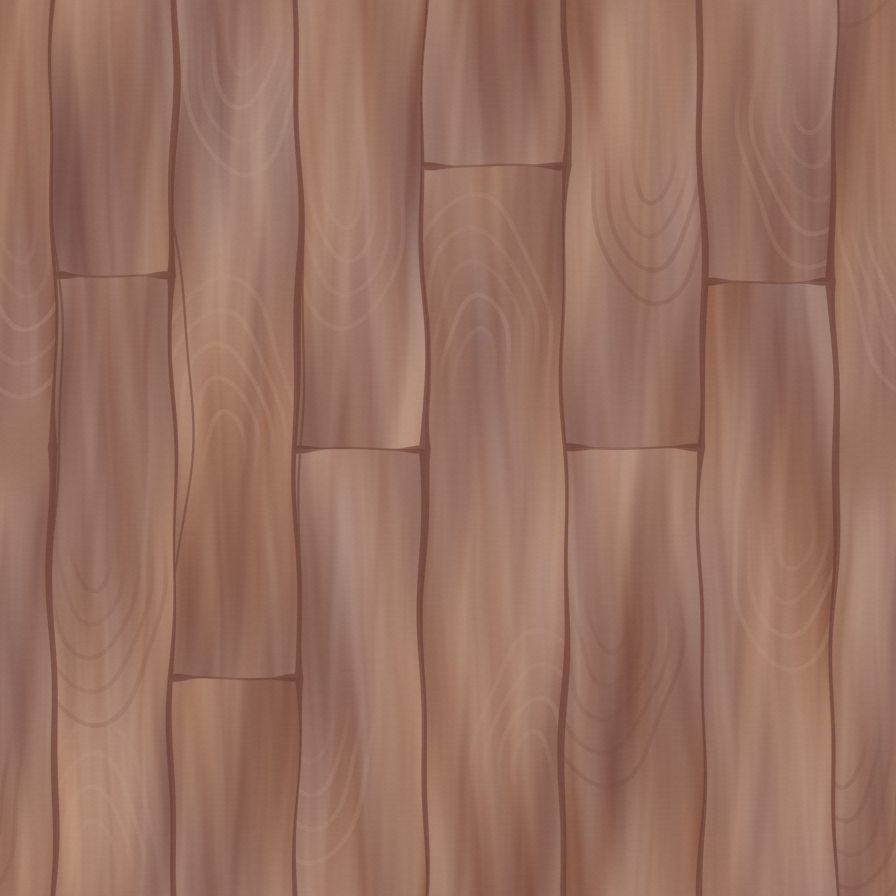
This texture is drawn by a Shadertoy shader. Its source:

```glsl
// Seamless painted wooden boards: seven columns, staggered joints, soft brush streaks and grain arcs.
#define BOARD_COUNT 7
#define SEAM_HALF_WIDTH 0.0027
#define SEAM_WOBBLE 0.0032
#define JOINT_HALF_WIDTH 0.0045
#define STREAK_CONTRAST 0.52
#define RING_GAP 0.015
#define RING_HALF_WIDTH 0.0026
#define RING_STRENGTH 0.26
#define PAPER_STRENGTH 0.007
#define DARK_WOOD vec3(0.490, 0.318, 0.262)
#define LIGHT_WOOD vec3(0.700, 0.562, 0.490)
#define SEAM_COLOR vec3(0.455, 0.290, 0.245)

const float TAU = 6.2831853;

// Per board: position of its left seam, height of its joint
const vec2 BOARDS[BOARD_COUNT] = vec2[](
    vec2(0.059, 0.692), vec2(0.193, 0.243), vec2(0.332, 0.499), vec2(0.473, 0.815),
    vec2(0.630, 0.500), vec2(0.783, 0.685), vec2(0.931, 0.500));

float hash(float n) { return fract(sin(n * 12.9898 + 4.137) * 43758.547); }

// Shortest signed offset on the repeating canvas
float wrapOffset(float d) { return fract(d + 0.5) - 0.5; }

// Antialiased line coverage
float stroke(float d, float halfWidth) {
    float soft = 0.8 / iResolution.y;
    return 1.0 - smoothstep(halfWidth - soft, halfWidth + soft, abs(d));
}

// Layered, warped sines that read as long vertical brush strokes
float brush(vec2 p, float seed) {
    float sum = 0.0, amp = 0.5;
    for (int k = 0; k < 6; k++) {
        float phase = TAU * hash(seed + float(k) * 3.7);
        p.y += 0.55 * sin(p.x * 1.3 + phase);
        sum += amp * sin(p.x + phase * 2.3) * sin(p.y + phase * 1.7);
        p *= vec2(1.7, 1.25);
        amp *= 0.72;
    }
    return sum;
}

float seamPosition(int i, float y) {
    float phase = float(i) * 2.4;
    return BOARDS[i].x + SEAM_WOBBLE * (sin(TAU * 2.0 * y + phase)
         + 0.5 * sin(TAU * 5.0 * y + phase * 1.9));
}

// Half-open elliptical growth rings around a knot; p is relative to its centre
float grainRings(vec2 p, float seed) {
    p.x += 0.004 * sin(p.y * 38.0 + seed);
    vec2 q = p * vec2(1.0, 0.4);
    float r = max(length(q), 0.001);
    float slope = max(length(q * vec2(1.0, 0.4)) / r, 0.2);
    float d = (fract(r / RING_GAP) - 0.5) * RING_GAP / slope;
    float ring = floor(r / RING_GAP);
    float count = 3.0 + floor(3.0 * hash(seed + 1.0));
    float visible = step(0.5, ring) * step(ring, count) * (0.4 + 0.6 * hash(seed + ring * 5.3));
    float side = hash(seed + 2.0) < 0.6 ? -1.0 : 1.0;
    return stroke(d, RING_HALF_WIDTH) * visible * smoothstep(-0.03, 0.06, p.y * side);
}

void mainImage(out vec4 fragColor, in vec2 fragCoord) {
    vec2 uv = fragCoord / iResolution.xy;

    // Find the enclosing board and gather its seams and splinters
    int board = 0;
    float left = 1.0, right = 1.0, seam = 0.0;
    for (int i = 0; i < BOARD_COUNT; i++) {
        float offset = uv.x - seamPosition(i, uv.y);
        float toLeft = fract(offset);
        if (toLeft < left) { left = toLeft; board = i; }
        right = min(right, fract(-offset));

        float jointY = BOARDS[(i + BOARD_COUNT - 1) % BOARD_COUNT].y;
        float swell = exp(-45.0 * abs(wrapOffset(uv.y - jointY)));
        float width = SEAM_HALF_WIDTH * (1.0 + 0.4 * sin(TAU * uv.y + float(i) * 1.8)
                    + 0.2 * sin(TAU * 3.0 * uv.y + float(i) * 4.1)) + 0.003 * swell;
        float d = wrapOffset(offset);
        seam = max(seam, stroke(d, width));

        float bow = max(0.0, cos(TAU * (uv.y - 0.56)) - 0.3) / 0.7;
        float splinter = 0.021 * exp(-abs(float(i) - 1.0)) * bow;
        seam = max(seam, 0.8 * stroke(d - splinter, 0.0013));
    }
    float boardWidth = left + right;
    float u = left / boardWidth;
    float v = fract(uv.y - BOARDS[board].y);
    float seed = float(board) * 17.3 + 5.0;
    bool unjointed = board == BOARD_COUNT - 1;

    // Brushed wood tone with warm and mauve drifts
    float ends = unjointed ? smoothstep(0.0, 0.09, min(v, 1.0 - v)) : 1.0;
    float streaks = brush(vec2(u * 2.8, v * 8.0), seed) * ends;
    float tint = brush(vec2(u * 2.0, v * 7.0), seed + 51.0) * ends;
    float tone = 0.56 + STREAK_CONTRAST * streaks + 0.08 * (hash(seed) - 0.5);
    tone -= 0.10 * exp(-min(left, right) * 90.0);
    vec3 color = mix(DARK_WOOD, LIGHT_WOOD, clamp(tone, 0.0, 1.05));
    color += tint * vec3(0.018, -0.004, -0.032);

    // Two pale or dark grain knots per board
    for (int k = 0; k < 2; k++) {
        float knot = seed + float(k) * 7.9;
        vec2 center = vec2(0.1 + 0.8 * hash(knot + 0.5), 0.25 + 0.5 * float(k) + 0.2 * (hash(knot + 0.8) - 0.5));
        float rings = grainRings(vec2((u - center.x) * boardWidth, v - center.y), knot);
        vec3 ringColor = hash(knot + 3.1) < 0.5 ? SEAM_COLOR : LIGHT_WOOD + 0.03;
        color = mix(color, ringColor, RING_STRENGTH * rings);
    }

    // Joint that tapers toward the middle of the board
    float edge = smoothstep(0.26, 0.46, abs(u - 0.5));
    float jointOffset = wrapOffset(uv.y - BOARDS[board].y) + 0.001 * sin(u * 7.0 + seed);
    float joint = stroke(jointOffset, mix(0.0012, JOINT_HALF_WIDTH, edge)) * mix(0.7, 1.0, edge);
    if (!unjointed) seam = max(seam, joint);
    color = mix(color, SEAM_COLOR + 0.03 * streaks, 0.88 * seam);

    // Fine paper tooth
    vec2 w = TAU * uv;
    float paper = sin(w.x * 67.0 + 4.0 * sin(w.y * 83.0)) * sin(w.y * 171.0 + 3.0 * sin(w.x * 31.0));
    fragColor = vec4(color + PAPER_STRENGTH * paper, 1.0);
}
```
